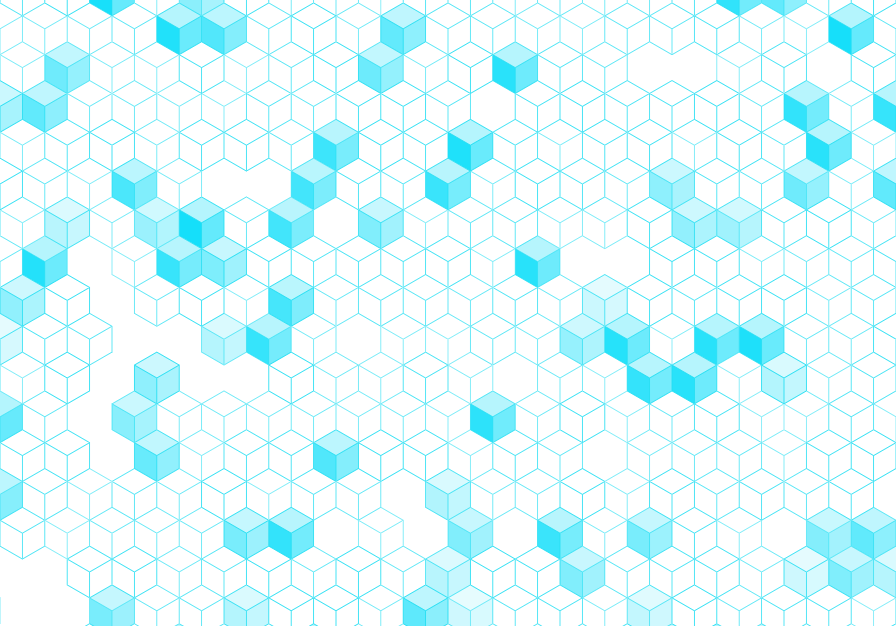
This pattern is drawn by a WebGL 2 fragment shader. Its source:

```glsl
#version 300 es
precision highp float;

#define COLUMNS 20.0
#define ROW_STEP 0.8660254
#define FIRST_ROW 0.643
#define LINE_WIDTH 0.019
#define FILLED_SHARE 0.22
#define EMPTY_SHARE 0.08
#define GAP_SHARE 0.035
#define SEED 7.0
#define CYAN vec3(0.08, 0.875, 0.98)
#define LINE_COLOR vec3(0.13, 0.87, 0.95)

uniform vec2 u_resolution;
out vec4 fragColor;

float hash(vec2 cell, float salt) {
    ivec2 c = ivec2(floor(cell)) + 64;
    uint h = uint(c.x) * 374761393u + uint(c.y) * 668265263u + uint(salt + SEED * 16.0) * 2246822519u;
    h = (h ^ (h >> 15)) * 2246822519u;
    h = (h ^ (h >> 13)) * 3266489917u;
    return float((h ^ (h >> 16)) >> 8) / 16777216.0;
}

// Signed distance to a hexagon with a vertex on top and width 1
float hexagon(vec2 p) {
    p = abs(p);
    return max(p.x, 0.5 * p.x + ROW_STEP * p.y) - 0.5;
}

// Antialiased step: 1 where d is negative
float inside(float d, float pixel) {
    return clamp(0.5 - d / pixel, 0.0, 1.0);
}

// Pixel coverage of a thin line at distance d
float stroke(float d, float pixel) {
    float halfWidth = 0.5 * LINE_WIDTH;
    return inside(d - halfWidth, pixel) - inside(d + halfWidth, pixel);
}

// Tint of the three faces: pale top, deep left, medium right
float faceTint(vec2 p, float depth, float pixel) {
    float right = depth * mix(0.85, 0.66, depth);
    float top = depth * mix(0.58, 0.32, depth);
    float side = mix(right, depth, inside(p.x, pixel));
    return mix(side, top, inside(0.5 * abs(p.x) - ROW_STEP * p.y, pixel));
}

void main() {
    float pixel = COLUMNS / u_resolution.x;
    vec2 pos = vec2(gl_FragCoord.x, u_resolution.y - gl_FragCoord.y) * pixel;
    float nearRow = floor((pos.y - FIRST_ROW) / ROW_STEP + 0.5);

    vec3 color = vec3(1.0);
    float wire = 0.0;

    // Cubes near this point, in staggered rows
    for (int j = -1; j <= 1; j++) {
        float row = nearRow + float(j);
        float shift = 0.5 * mod(row, 2.0);
        float nearColumn = floor(pos.x - shift + 0.5);
        for (int i = -1; i <= 1; i++) {
            vec2 cell = vec2(nearColumn + float(i), row);
            vec2 center = vec2(cell.x + shift, FIRST_ROW + row * ROW_STEP);
            vec2 p = (pos - center) * vec2(1.0, -1.0);
            float edge = hexagon(p);
            float body = inside(edge, pixel);

            // Filled, outlined or missing
            bool filled = hash(cell, 1.0) < FILLED_SHARE;
            bool missing = hash(cell, 2.0) < EMPTY_SHARE || hash(cell * 0.5, 3.0) < GAP_SHARE;
            if (missing && !filled) continue;

            if (filled) {
                float depth = mix(0.2, 1.0, hash(cell, 4.0));
                color = mix(color, mix(vec3(1.0), CYAN, faceTint(p, depth, pixel)), body);
            }

            // Outline and the three inner edges
            float spoke = abs(ROW_STEP * p.y - 0.5 * abs(p.x));
            if (p.y < 0.0) spoke = min(spoke, abs(p.x));
            float line = max(stroke(abs(edge), pixel), stroke(spoke, pixel) * body);
            wire = max(wire, line * mix(0.6, 1.0, hash(cell, 5.0)));
        }
    }

    fragColor = vec4(mix(color, LINE_COLOR, wire), 1.0);
}
```
